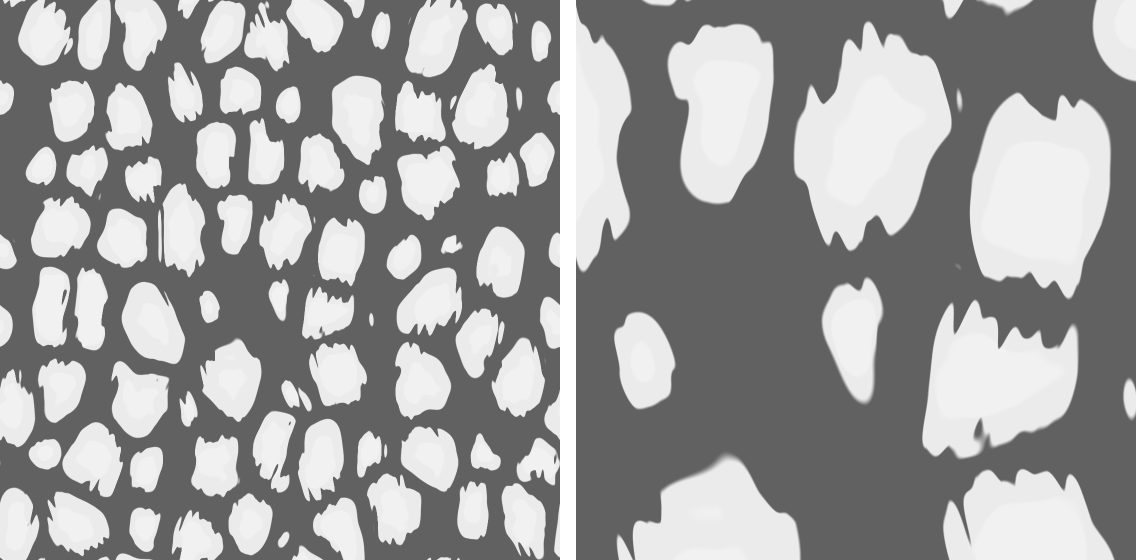
Left: the whole. Right: its middle third, enlarged.
Give the GLSL for this pattern, as a Shadertoy shader.

```glsl
// Pale animal-hide spots on dark grey, tiling in both directions.
// A jittered, weighted Voronoi grid packs the spots; each is inset, rounded,
// tapered and frayed by stretched noise, with a lighter core inside.

const vec2  GRID      = vec2(10.0, 8.0); // whole cells per canvas, even row count
const float JITTER    = 0.72;            // seed scatter inside a cell
const float WEIGHT    = 0.42;            // how far large spots push small ones
const float GAP       = 0.075;           // inset from the cell border
const float ROUNDING  = 0.17;            // corner blend radius
const float CAP_SMALL = 0.32;            // size limits of the egg-shaped hull
const float CAP_LARGE = 0.68;
const float LUMP      = 0.17;            // slow outline wobble
const float FUR       = 0.22;            // depth of the frayed notches
const vec2  STRANDS   = vec2(15.0, 2.5); // noise frequency across and along fur
const float SOFTNESS  = 0.0010;          // half width of the spot edge
const vec3  GROUND    = vec3(0.38);
const vec3  HIDE      = vec3(0.922);
const vec3  CORE      = vec3(0.945);

vec2 hash2(vec2 p) {
    p += 3.7;
    return fract(sin(vec2(dot(p, vec2(127.1, 311.7)),
                          dot(p, vec2(269.5, 183.3)))) * 43758.5);
}

float noise(vec2 p) {
    vec2 i = floor(p), f = fract(p);
    f = f * f * (3.0 - 2.0 * f);
    float low  = mix(hash2(i).x, hash2(i + vec2(1, 0)).x, f.x);
    float high = mix(hash2(i + vec2(0, 1)).x, hash2(i + vec2(1, 1)).x, f.x);
    return mix(low, high, f.y);
}

float smoothMin(float a, float b, float k) {
    float h = max(k - abs(a - b), 0.0) / k;
    return min(a, b) - 0.25 * h * h * k;
}

vec2 wrapCell(vec2 cell) {
    return floor(mod(cell + 0.5, GRID));
}

// Seed position in xy, relative size 0..1 in z
vec3 spotSeed(vec2 cell) {
    vec2 id = wrapCell(cell);
    float size = smoothstep(0.05, 0.6, hash2(id + 57.0).x);
    vec2 stagger = vec2(0.5 * mod(id.y, 2.0) - 0.25, 0.0);
    return vec3(cell + 0.5 + stagger + JITTER * (hash2(id) - 0.5), size);
}

vec3 hideColor(vec2 uv) {
    vec2 p = uv * GRID;

    // Find the spot that owns this point
    vec2 home = floor(p), owner = home;
    float best = 1e3;
    for (int y = -2; y <= 2; y++)
    for (int x = -2; x <= 2; x++) {
        vec2 cell = home + vec2(x, y);
        vec3 s = spotSeed(cell);
        float power = dot(p - s.xy, p - s.xy) - WEIGHT * s.z;
        if (power < best) { best = power; owner = cell; }
    }
    vec3 spot = spotSeed(owner);
    vec2 q = p - spot.xy;
    vec2 id = wrapCell(owner);
    vec2 offset = 40.0 * hash2(id + 91.0);
    vec2 shape = hash2(id + 23.0) - 0.5;

    // Egg-shaped hull, tilted and tapered per spot
    float tilt = 1.1 * shape.x;
    vec2 u = mat2(cos(tilt), sin(tilt), -sin(tilt), cos(tilt)) * q;
    vec2 egg = u * vec2(1.15 * (1.0 + 1.5 * shape.y * u.y), 0.9);
    float radius = mix(CAP_SMALL, CAP_LARGE, spot.z);
    float d = radius - length(egg);

    // Blend in the borders to all neighbours
    for (int y = -2; y <= 2; y++)
    for (int x = -2; x <= 2; x++) {
        if (x == 0 && y == 0) continue;
        vec3 s = spotSeed(owner + vec2(x, y));
        vec2 toward = s.xy - spot.xy;
        float span = max(length(toward), 0.01);
        float reach = 0.5 * (span + WEIGHT * (spot.z - s.z) / span);
        radius = min(radius, reach);
        d = smoothMin(d, reach - dot(q, toward) / span, ROUNDING);
    }
    d -= GAP;
    radius = max(radius - GAP, 0.05);

    // Lighter core, before the outline is frayed
    float coreField = d / radius + 0.45 * (noise(q * 6.0 + offset) - 0.5);
    float core = smoothstep(0.54, 0.62, coreField);

    // Lumpy outline with tufts of fur
    d += LUMP * (noise(q * 3.0 + offset) - 0.5);
    float strand = noise(u * STRANDS + offset);
    float tuft = smoothstep(0.35, 0.65, noise(u * 2.5 + offset.yx));
    d -= FUR * mix(0.6, 1.0, spot.z) * tuft * strand * strand;

    float soft = max(SOFTNESS, 0.5 / iResolution.y) * 0.5 * (GRID.x + GRID.y);
    return mix(GROUND, mix(HIDE, CORE, core), smoothstep(-soft, soft, d));
}

void mainImage(out vec4 fragColor, in vec2 fragCoord) {
    // Four samples per pixel keep the fine fur clean
    vec3 sum = vec3(0.0);
    for (int i = 0; i < 4; i++) {
        vec2 shift = 0.5 * vec2(i % 2, i / 2) - 0.25;
        sum += hideColor((fragCoord + shift) / iResolution.xy);
    }
    fragColor = vec4(0.25 * sum, 1.0);
}
```
